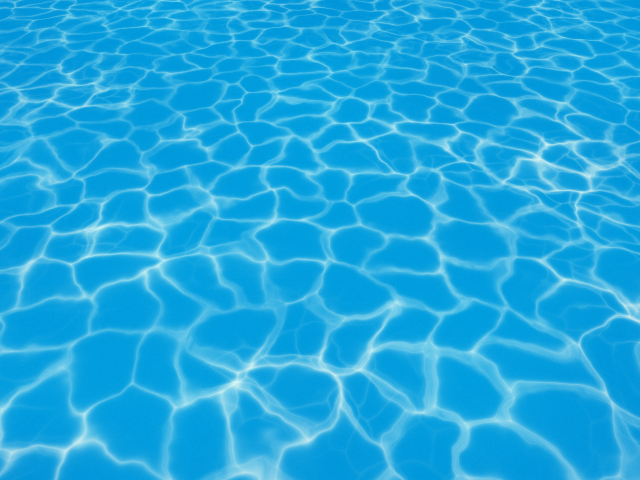
Write a Shadertoy shader that draws this texture.

```glsl
// Sunlight caustics on a pool floor seen in perspective. Warped cell borders form
// the bright web, a shifted copy of it makes folded double lines, and the strip
// between both copies is filled with a pale veil of light.

vec2 hash2(vec2 p) {
    vec3 q = fract(p.xyx * vec3(0.1031, 0.1030, 0.0973));
    q += dot(q, q.yzx + 33.33);
    return fract((q.xx + q.yz) * q.zy);
}

// Two independent channels of smooth value noise, 0 to 1
vec2 noise2(vec2 p) {
    vec2 i = floor(p), f = fract(p);
    f = f * f * (3.0 - 2.0 * f);
    return mix(mix(hash2(i), hash2(i + vec2(1, 0)), f.x),
               mix(hash2(i + vec2(0, 1)), hash2(i + vec2(1, 1)), f.x), f.y);
}

// Cellular web: x = distance to border, y = distance to junction, zw = cell id
vec4 web(vec2 p) {
    vec2 base = floor(p), id = base;
    vec3 nearest = vec3(9.0);
    for (int j = -1; j <= 1; j++)
    for (int i = -1; i <= 1; i++) {
        vec2 cell = base + vec2(i, j);
        float d = length(cell + 0.08 + 0.84 * hash2(cell) - p);
        if (d < nearest.x) {
            nearest = vec3(d, nearest.xy);
            id = cell;
        } else if (d < nearest.y) {
            nearest = vec3(nearest.x, d, nearest.y);
        } else {
            nearest.z = min(nearest.z, d);
        }
    }
    return vec4(0.5 * (nearest.y - nearest.x), nearest.z - nearest.x, id);
}

// Thin glowing line with a bright knot where lines meet
float glow(vec4 w, float width, float knot) {
    return exp(-w.x / width) + knot * exp(-w.y / (width * 2.6));
}

// Light on the floor at ground position g; far runs 0 (near) to 1 (distant)
float caustics(vec2 g, float far) {
    vec2 warped = g + 0.55 * (noise2(g * 1.1) - 0.5)
                    + 0.22 * (noise2(g * 2.7 + 31.0) - 0.5)
                    + 0.05 * (noise2(g * 7.0 + 57.0) - 0.5);
    vec2 fold = 0.5 * (noise2(g * 0.75 + 11.0) - 0.5);
    vec4 mainWeb = web(warped);
    vec4 foldWeb = web(warped + fold);
    vec4 fineWeb = web(warped * 1.7 + 0.5 * noise2(g * 1.6 + 83.0) + 19.0);

    // Patches of strong and weak light
    vec2 patchy = smoothstep(0.2, 0.8, noise2(g * 0.95 + 5.0));
    vec2 broad = smoothstep(0.15, 0.85, noise2(g * 0.33 + 71.0));
    float strength = (0.35 + 0.75 * patchy.x) * (0.75 + 0.5 * broad.x);
    float width = mix(0.028, 0.040, far);

    float light = 0.58 * strength * glow(mainWeb, width, 1.1);
    light += 0.36 * (0.3 + 0.9 * patchy.y) * glow(foldWeb, width * 0.85, 0.8);
    light += 0.30 * patchy.y * broad.x * glow(fineWeb, width * 1.3, 0.6);
    light += 0.08 * strength * exp(-mainWeb.x / 0.12);

    // Veil between the two copies of a folded border
    if (any(notEqual(mainWeb.zw, foldWeb.zw))) {
        float inside = smoothstep(0.0, 0.04, min(mainWeb.x, foldWeb.x));
        float streaks = noise2(warped * vec2(9.0, 3.0)).x;
        light += inside * (0.10 + 0.24 * streaks) * (0.5 + 0.7 * broad.y);
    }
    return light;
}

void mainImage(out vec4 fragColor, in vec2 fragCoord) {
    float light = 0.0;

    // Four samples per pixel keep the distant web smooth
    for (int s = 0; s < 4; s++) {
        vec2 jitter = vec2(s % 2, s / 2) * 0.5 - 0.25;
        vec2 p = (fragCoord + jitter) / iResolution.y;
        float depth = 1.0 / (1.5 - p.y);
        vec2 ground = vec2((p.x - 0.667) * 9.0, 13.5) * depth;
        light += 0.25 * caustics(ground + vec2(40.0, 20.0), p.y);
    }

    // Distance haze and dimmer corners
    vec2 uv = fragCoord / iResolution.xy;
    vec2 centred = uv - vec2(0.52, 0.45);
    light *= mix(1.06, 0.78, uv.y) * (1.1 - 0.7 * dot(centred, centred));
    float r = 1.0 - exp(-light);

    // Blue water lifted towards white by the light
    float swell = noise2(uv * vec2(4.0, 6.0)).x - 0.5;
    vec3 water = vec3(0.0, 0.614, 0.868) + vec3(0.0, 0.03, 0.02) * swell;
    water -= vec3(0.0, 0.05, 0.03) * dot(centred, centred);
    vec3 colour = water + r * vec3(1.0, 0.41, 0.10);
    colour.r -= 0.10 * r * smoothstep(0.6, 1.0, uv.y);
    colour += 0.012 * (hash2(floor(uv * vec2(512.0, 384.0))).x - 0.5);
    fragColor = vec4(clamp(colour, 0.0, 1.0), 1.0);
}
```
